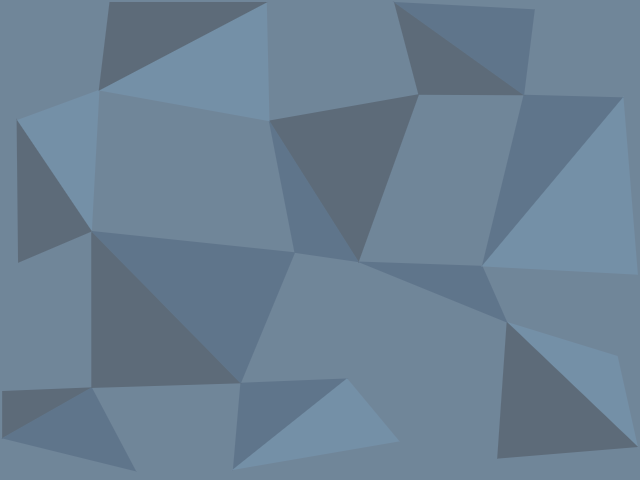
Reproduce this background procedurally as a Shadertoy shader.

```glsl
const vec2 GRID = vec2(5.0, 4.0);

vec2 hash2(vec2 p) {
    vec2 q = vec2(dot(p, vec2(127.1, 311.7)), dot(p, vec2(269.5, 183.3)));
    return fract(sin(q) * 43758.55);
}

// Jittered lattice point, held just inside the canvas
vec2 latticePoint(vec2 id) {
    vec2 p = id + 0.74 * (hash2(id + 3.0) - 0.5);
    return clamp(p, vec2(-0.08), GRID + 0.08);
}

// Corners of a cell, counted anticlockwise
vec2 cellCorner(vec2 cell, int i) {
    return latticePoint(cell + vec2(((i + 1) / 2) & 1, (i / 2) & 1));
}

float edgeDistance(vec2 p, vec2 a, vec2 b) {
    vec2 e = normalize(b - a);
    return dot(p - a, vec2(e.y, -e.x));
}

// Negative inside; corners stay sharp
float triangleDistance(vec2 p, vec2 a, vec2 b, vec2 c) {
    float winding = edgeDistance(c, a, b) < 0.0 ? 1.0 : -1.0;
    vec3 d = winding * vec3(edgeDistance(p, a, b), edgeDistance(p, b, c), edgeDistance(p, c, a));
    return max(d.x, max(d.y, d.z));
}

vec3 facetColor(int kind) {
    if (kind == 0) return vec3(0.363, 0.420, 0.475);  // slate
    if (kind == 1) return vec3(0.374, 0.460, 0.545);  // deep blue
    return vec3(0.455, 0.565, 0.655);                 // pale blue
}

void mainImage(out vec4 fragColor, in vec2 fragCoord) {
    vec2 p = (fragCoord / iResolution.xy - 0.5) * (GRID + 0.2) + 0.5 * GRID;
    float pixel = (GRID.y + 0.2) / iResolution.y;
    vec3 color = vec3(0.441, 0.524, 0.601);

    for (int y = -1; y <= 1; y++)
    for (int x = -1; x <= 1; x++) {
        vec2 cell = floor(p) + vec2(x, y);
        if (any(lessThan(cell, vec2(0.0))) || any(greaterThanEqual(cell, GRID))) continue;

        // Every other cell is filled, so the facets meet at their tips
        int index = int(cell.y * GRID.x + cell.x);
        if ((index & 1) == 1) continue;
        int order = index / 2;

        // Split the cell along a random diagonal into two tones
        int start = int(4.0 * hash2(cell + 17.0).x);
        vec2 tip = cellCorner(cell, start);
        for (int part = 0; part < 2; part++) {
            int kind = (order + part) % 3;
            if (kind == 2 && order % 5 == 4) continue;
            vec2 b = cellCorner(cell, start + part + 1);
            vec2 c = cellCorner(cell, start + part + 2);
            float d = triangleDistance(p, tip, b, c);
            color = mix(color, facetColor(kind), clamp(0.8 - d / pixel, 0.0, 1.0));
        }
    }
    fragColor = vec4(color, 1.0);
}
```
